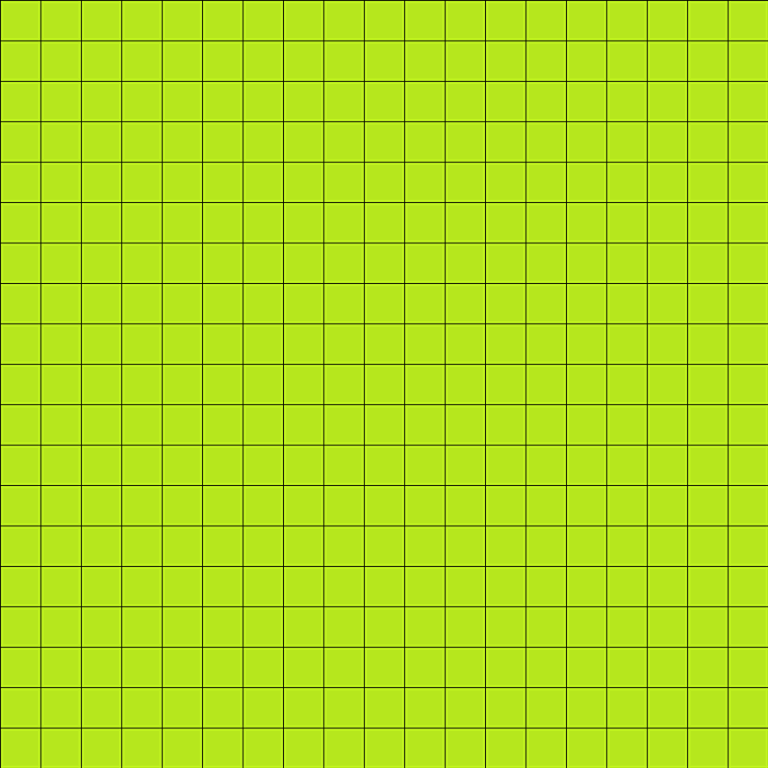
This pattern is drawn by a WebGL 1 fragment shader. Its source:

```glsl
precision highp float;
// Lime square grid with thin black lines and a faint bright rim beside each line.

uniform vec2 u_resolution;

const float REPEATS = 19.0;        // cells across and down
const float LINE_WIDTH = 0.0011;   // all lengths are fractions of the canvas
const float LINE_OFFSET = 0.00065; // line centre, inward from the left and top edges
const float RIM_INNER = 0.0018;    // rim extent, measured from the line centre
const float RIM_OUTER = 0.0036;
const vec3 FILL_COLOR = vec3(0.712, 0.905, 0.115);
const vec3 RIM_COLOR = vec3(0.760, 0.960, 0.120);
const vec3 LINE_COLOR = vec3(0.0);

// Distance to the nearest vertical line (x) and horizontal line (y).
vec2 gridDistance(vec2 uv) {
  vec2 shifted = uv - vec2(LINE_OFFSET, -LINE_OFFSET);
  return abs(fract(shifted * REPEATS + 0.5) - 0.5) / REPEATS;
}

// Share of a pixel that lies between two distances, box filtered per axis.
vec2 bandCoverage(vec2 dist, float inner, float outer, vec2 pixel) {
  vec2 low = max(dist - 0.5 * pixel, vec2(inner));
  vec2 high = min(dist + 0.5 * pixel, vec2(outer));
  return clamp((high - low) / pixel, 0.0, 1.0);
}

void main() {
  vec2 uv = gl_FragCoord.xy / u_resolution;
  vec2 pixel = 1.0 / u_resolution;
  vec2 dist = gridDistance(uv);

  vec2 lines = bandCoverage(dist, -0.5 * LINE_WIDTH, 0.5 * LINE_WIDTH, pixel);
  vec2 rims = bandCoverage(dist, RIM_INNER, RIM_OUTER, pixel);

  // Union of both line directions over the rimmed fill.
  float ink = 1.0 - (1.0 - lines.x) * (1.0 - lines.y);
  vec3 color = mix(FILL_COLOR, RIM_COLOR, max(rims.x, rims.y));
  color = mix(color, LINE_COLOR, ink);

  gl_FragColor = vec4(color, 1.0);
}
```
